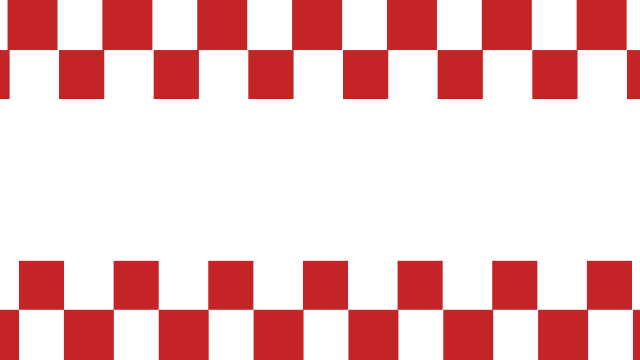
This background is drawn by a Shadertoy shader. Its source:

```glsl
// Two red and white checkered bands along the top and bottom of a white field.

// Coverage of a span from its centre distance, smoothed over one pixel
float span(float offset, float halfSize, float pixel) {
    return clamp((halfSize - abs(offset)) / pixel + 0.5, 0.0, 1.0);
}

// Row of repeated tiles: x = (left edge, tile width, period), y = (bottom, top)
float tileRow(vec2 p, vec2 pixel, vec3 x, vec2 y) {
    float fromCentre = mod(p.x - x.x - 0.5 * x.y + 0.5 * x.z, x.z) - 0.5 * x.z;
    float across = span(fromCentre, 0.5 * x.y, pixel.x);
    float up = span(p.y - 0.5 * (y.x + y.y), 0.5 * (y.y - y.x), pixel.y);
    return across * up;
}

void mainImage(out vec4 fragColor, in vec2 fragCoord) {
    // Percent of the canvas on each axis
    vec2 pixel = 100.0 / iResolution.xy;
    vec2 p = fragCoord * pixel;

    // Upper band: wide outer row, narrow inner row
    float tiles = tileRow(p, pixel, vec3(1.18, 7.81, 14.82), vec2(86.1, 102.0));
    tiles += tileRow(p, pixel, vec3(9.22, 7.07, 14.79), vec2(72.5, 86.1));

    // Lower band: narrow inner row, wide outer row
    tiles += tileRow(p, pixel, vec3(2.96, 7.05, 14.79), vec2(13.95, 27.55));
    tiles += tileRow(p, pixel, vec3(9.98, 7.81, 14.82), vec2(-2.0, 13.95));

    vec3 white = vec3(1.0);
    vec3 red = vec3(0.77, 0.14, 0.15);
    fragColor = vec4(mix(white, red, min(tiles, 1.0)), 1.0);
}
```
